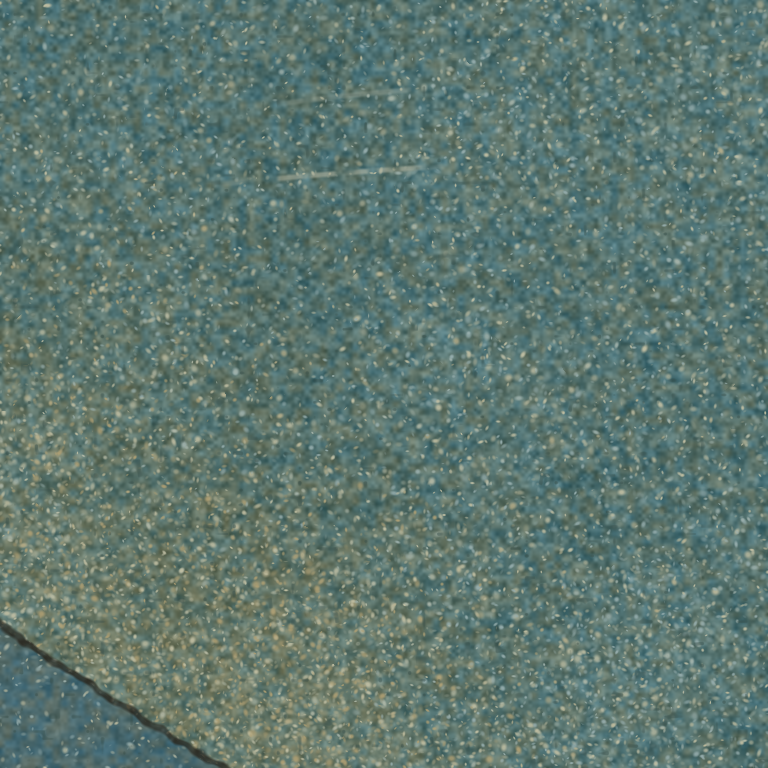
This texture is drawn by a three.js fragment shader. Its source:

```glsl
// Speckled grey-green stone with pale grains, faint scratches and a dark corner crack.
varying vec2 vUv;

float hash(vec2 p) {
  return fract(sin(dot(p, vec2(127.1, 311.7))) * 43758.5453);
}

float noise(vec2 p) {
  vec2 i = floor(p);
  vec2 f = fract(p);
  f = f * f * (3.0 - 2.0 * f);
  return mix(mix(hash(i), hash(i + vec2(1.0, 0.0)), f.x),
             mix(hash(i + vec2(0.0, 1.0)), hash(i + 1.0), f.x), f.y);
}

// Scatters soft, randomly turned oval grains over the given colour.
vec3 addGrains(vec3 color, vec2 p, float density, float warmth) {
  vec2 cell = floor(p);
  for (int y = -1; y <= 1; y++) {
    for (int x = -1; x <= 1; x++) {
      vec2 id = cell + vec2(float(x), float(y));
      vec2 center = id + vec2(hash(id + 3.1), hash(id + 7.7));
      float angle = 6.2832 * hash(id + 11.3);
      vec2 q = p - center;
      q = mat2(cos(angle), -sin(angle), sin(angle), cos(angle)) * q;
      q.y *= mix(1.0, 2.0, hash(id + 17.9));
      float radius = mix(0.35, 0.72, hash(id + 23.5));
      float shape = 1.0 - smoothstep(0.15, 1.0, length(q) / radius);
      float present = step(hash(id + 31.7), density);
      float strength = mix(0.2, 0.95, pow(hash(id + 41.3), 1.5));
      float hue = hash(id + 53.9) + warmth * 0.5 - 0.2;
      vec3 cool = vec3(0.59, 0.68, 0.68);
      vec3 cream = vec3(0.76, 0.75, 0.64);
      vec3 ochre = vec3(0.68, 0.62, 0.45);
      vec3 tint = mix(cool, cream, smoothstep(0.1, 0.5, hue));
      tint = mix(tint, ochre, smoothstep(0.65, 0.95, hue));
      color = mix(color, tint, shape * present * strength);
    }
  }
  return color;
}

// A pale, broken arc between two horizontal ends.
float scratch(vec2 uv, float height, float left, float right) {
  float t = (uv.x - left) / (right - left);
  float arc = height + 0.042 * t - 0.012 * t * t;
  float line = 1.0 - smoothstep(0.001, 0.0055, abs(uv.y - arc));
  float ends = smoothstep(0.0, 0.45, t) * (1.0 - smoothstep(0.85, 1.0, t));
  return line * ends * smoothstep(0.2, 0.6, noise(uv * vec2(70.0, 25.0)));
}

void main() {
  vec2 uv = vUv;

  // Broad changes of tone and grain density
  float cloud = noise(uv * 5.0 + 2.0) * 0.6 + noise(uv * 13.0) * 0.4;
  float lower = 1.0 - smoothstep(0.0, 0.75, uv.y);
  float leftGlow = exp(-10.0 * uv.x * uv.x) * (1.0 - smoothstep(0.4, 0.95, uv.y));
  float lowGlow = exp(-14.0 * dot(uv - vec2(0.37, 0.1), uv - vec2(0.37, 0.1)));
  float warmth = clamp(leftGlow * 0.7 + lowGlow * 0.9, 0.0, 1.0);
  float density = 0.24 + 0.26 * lower + 0.2 * warmth + 0.4 * (cloud - 0.5);

  // The crack cuts off a smoother, bluer corner
  float edge = 0.84 * (uv.y - (0.186 - 0.68 * uv.x + 0.15 * uv.x * uv.x));
  edge += 0.006 * (noise(uv * 75.0) - 0.5);
  float slab = smoothstep(-0.004, 0.004, edge);
  density *= mix(0.25, 1.0, slab);
  warmth *= slab;

  // Mottled ground with small shifts of hue
  vec3 color = mix(vec3(0.335, 0.45, 0.435), vec3(0.39, 0.46, 0.40), warmth);
  color = mix(vec3(0.30, 0.41, 0.42), color, slab);
  float mottle = noise(uv * 125.0) * 0.6 + noise(uv * 210.0 + 9.0) * 0.4;
  color += 0.25 * (mottle - 0.5) * mix(0.6, 1.0, slab);
  color += vec3(0.12, 0.02, -0.07) * (noise(uv * 95.0 + 40.0) - 0.5);
  color += 0.05 * (cloud - 0.5);

  // Pale grains in two sizes
  color = addGrains(color, uv * 88.0, density, warmth);
  color = addGrains(color, uv * 135.0 + 60.0, density, warmth);

  // Sparse dark pits
  float pit = smoothstep(0.82, 0.98, noise(uv * 105.0 + 77.0));
  color = mix(color, vec3(0.22, 0.31, 0.29), 0.5 * pit);

  // Scratches and crack
  float marks = scratch(uv, 0.755, 0.24, 0.61) + 0.5 * scratch(uv, 0.855, 0.3, 0.56);
  color = mix(color, vec3(0.66, 0.68, 0.61), 0.65 * marks);
  float crack = 1.0 - smoothstep(0.002, 0.0065, abs(edge));
  crack *= mix(0.55, 1.0, noise(uv * 140.0 + 5.0));
  color = mix(color, vec3(0.17, 0.17, 0.14), crack);

  gl_FragColor = vec4(color, 1.0);
}
```
